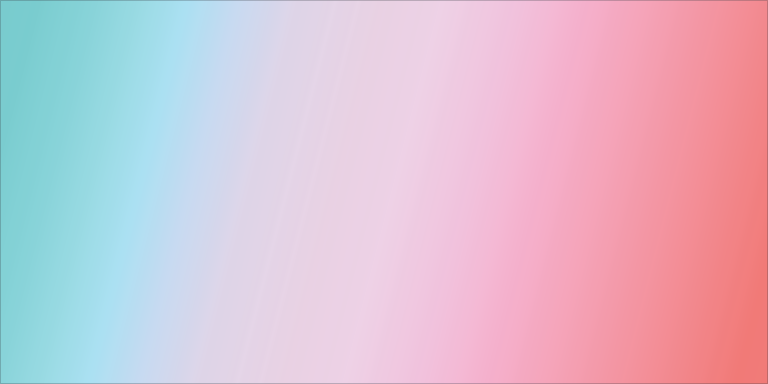
A Shadertoy shader for this background:

```glsl
// Slanted pastel gradient from teal through lilac and pink to coral, with faint streaks and a hairline frame.

const float SLANT = 0.128;            // sideways shift of the bands over the full height
const float STREAK_COUNT = 80.0;      // streaks across the canvas width
const float STREAK_STRENGTH = 0.005;
const float GLINT_START = 0.373;      // paler lines within the lilac
const float GLINT_SPACING = 0.030;
const float GLINT_WIDTH = 0.004;
const float GLINT_STRENGTH = 0.007;
const float FRAME_WIDTH = 0.0026;     // in canvas heights
const float FRAME_OPACITY = 0.28;
const vec3 FRAME_COLOR = vec3(0.22, 0.24, 0.27);

// Colour in rgb, position along the gradient in w
const int STOP_COUNT = 12;
const vec4 STOPS[STOP_COUNT] = vec4[](
    vec4(0.475, 0.80, 0.81, -0.02),
    vec4(0.525, 0.825, 0.845, 0.05),
    vec4(0.60, 0.855, 0.89, 0.12),
    vec4(0.67, 0.88, 0.95, 0.18),
    vec4(0.78, 0.855, 0.945, 0.245),
    vec4(0.87, 0.835, 0.91, 0.32),
    vec4(0.91, 0.82, 0.89, 0.43),
    vec4(0.93, 0.82, 0.90, 0.51),
    vec4(0.945, 0.76, 0.865, 0.61),
    vec4(0.96, 0.69, 0.80, 0.70),
    vec4(0.955, 0.60, 0.66, 0.84),
    vec4(0.945, 0.48, 0.47, 1.02)
);

float hash(float n) {
    n = fract(n * 0.1031);
    n *= n + 33.33;
    return fract(n * (n + n));
}

float valueNoise(float x) {
    float cell = floor(x);
    return mix(hash(cell), hash(cell + 1.0), smoothstep(0.0, 1.0, x - cell));
}

vec3 gradientColor(float t) {
    vec3 color = STOPS[0].rgb;
    for (int i = 1; i < STOP_COUNT; i++) {
        float blend = (t - STOPS[i - 1].w) / (STOPS[i].w - STOPS[i - 1].w);
        color = mix(color, STOPS[i].rgb, clamp(blend, 0.0, 1.0));
    }
    return color;
}

void mainImage(out vec4 fragColor, in vec2 fragCoord) {
    vec2 uv = fragCoord / iResolution.xy;
    float t = uv.x - SLANT * (uv.y - 0.5);
    vec3 color = gradientColor(t);

    // Fine streaks along the bands
    color += STREAK_STRENGTH * (valueNoise((t + 1.0) * STREAK_COUNT) - 0.5);

    // Paler lines left of the centre
    for (int i = 0; i < 2; i++) {
        float offset = (t - GLINT_START - GLINT_SPACING * float(i)) / GLINT_WIDTH;
        color += GLINT_STRENGTH * exp(-offset * offset);
    }

    // Hairline frame
    vec2 margin = min(fragCoord, iResolution.xy - fragCoord);
    float edge = min(margin.x, margin.y);
    float frame = clamp(FRAME_WIDTH * iResolution.y - edge + 0.5, 0.0, 1.0);
    color = mix(color, FRAME_COLOR, FRAME_OPACITY * frame);

    fragColor = vec4(color, 1.0);
}
```
